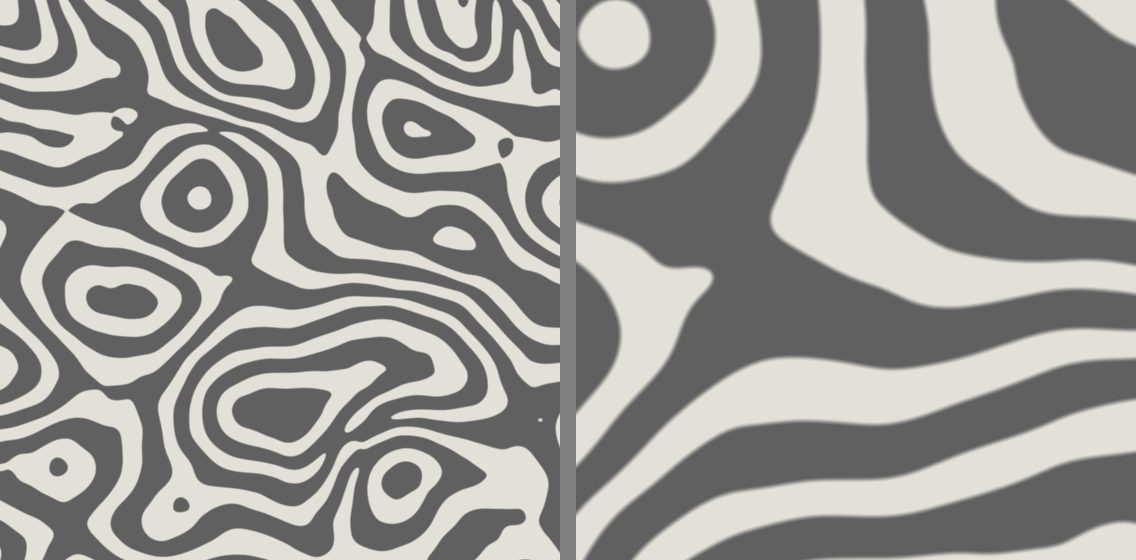
Left: the whole. Right: its middle third, enlarged.
A three.js fragment shader for this pattern:

```glsl
// Draws a labyrinth of winding, round-ended dark bands on a pale ground.
varying vec2 vUv;

const vec3 BAND_COLOR = vec3(0.378, 0.378, 0.378);
const vec3 GROUND_COLOR = vec3(0.89, 0.88, 0.853);

const float TAU = 6.2831853;
const float FIELD_SCALE = 3.5;      // cells of the flow field across the canvas
const float PHASE_GAIN = 28.0;      // radians per unit of field height
const float MIN_PERIOD = 0.054;     // narrowest band spacing
const float MAX_PERIOD = 0.08;      // widest band spacing
const float KERNEL_SPACING = 0.025; // distance between wave kernels
const float KERNEL_REACH = 2.5;     // kernel radius, in spacings
const float PHASE_JITTER = 1.3;     // breaks up rings into bends and ends
const float BAND_BIAS = 0.1;        // widens the dark bands
const float EDGE_SOFTNESS = 0.0021;
const float MIN_SLOPE = 8.0;
const vec2 FIELD_OFFSET = vec2(17.3, 42.6);

float hash(vec2 p) {
  return fract(sin(dot(p, vec2(127.1, 311.7))) * 43758.5453);
}

// Smooth noise from random corner heights and slopes: x = height, yz = gradient.
vec3 flowField(vec2 p) {
  vec2 cell = floor(p);
  vec2 f = p - cell;
  vec2 s = f * f * f * (f * (f * 6.0 - 15.0) + 10.0);
  vec2 ds = 30.0 * f * f * (f - 1.0) * (f - 1.0);
  vec3 field = vec3(0.0);
  for (int y = 0; y < 2; y++) {
    for (int x = 0; x < 2; x++) {
      vec2 corner = vec2(float(x), float(y));
      float angle = TAU * hash(cell + corner);
      vec2 slope = vec2(cos(angle), sin(angle));
      float height = hash(cell + corner + 71.7) - 0.5 + dot(slope, f - corner);
      vec2 w = mix(1.0 - s, s, corner);
      vec2 dw = mix(-ds, ds, corner);
      field.x += w.x * w.y * height;
      field.yz += w.x * w.y * slope + height * vec2(dw.x * w.y, w.x * dw.y);
    }
  }
  return field;
}

// Sum of local waves that run across the flow field: x = value, yz = gradient.
vec3 labyrinth(vec2 p) {
  vec2 home = floor(p / KERNEL_SPACING);
  float radius = KERNEL_REACH * KERNEL_SPACING;
  vec3 sum = vec3(0.0);
  float total = 0.0;
  for (int y = -2; y <= 2; y++) {
    for (int x = -2; x <= 2; x++) {
      vec2 id = home + vec2(float(x), float(y));
      vec2 center = (id + 0.5) * KERNEL_SPACING;
      vec2 offset = p - center;
      float falloff = max(0.0, 1.0 - dot(offset, offset) / (radius * radius));
      if (falloff > 0.0) {
        vec3 field = flowField(center * FIELD_SCALE + FIELD_OFFSET);
        float steepness = length(field.yz) + 0.0001;
        float frequency = clamp(PHASE_GAIN * FIELD_SCALE * steepness,
                                TAU / MAX_PERIOD, TAU / MIN_PERIOD);
        vec2 wave = field.yz / steepness * frequency;
        float jitter = PHASE_JITTER * (2.0 * hash(id + 13.1) - 1.0);
        float phase = PHASE_GAIN * field.x + dot(wave, offset) + jitter;

        float weight = falloff * falloff * falloff;
        vec2 weightSlope = -6.0 * falloff * falloff * offset / (radius * radius);
        sum.x += weight * cos(phase);
        sum.yz += weightSlope * cos(phase) - weight * sin(phase) * wave;
        total += weight;
      }
    }
  }
  return sum / total;
}

void main() {
  vec3 pattern = labyrinth(vUv);

  // Approximate distance to the band outline, in canvas units.
  float dist = (pattern.x + BAND_BIAS) / max(length(pattern.yz), MIN_SLOPE);
  float band = smoothstep(-EDGE_SOFTNESS, EDGE_SOFTNESS, dist);
  gl_FragColor = vec4(mix(GROUND_COLOR, BAND_COLOR, band), 1.0);
}
```
